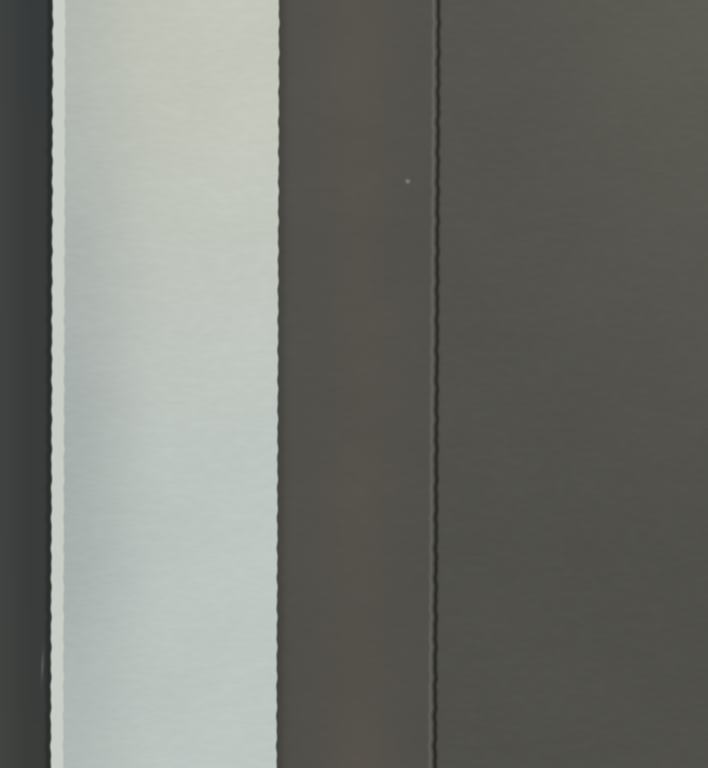
A WebGL 2 fragment shader for this texture:

```glsl
#version 300 es
precision highp float;
// Brushed metal in upright bands: a dark edge, a pale strip with a bright bevel,
// a warm dark band, a fine seam and a wide dark panel. Soft masks layer the bands;
// cellular noise and layered sines add the grain.
uniform vec2 u_resolution;
out vec4 fragColor;

#define BEVEL_X 0.0728
#define BEVEL_WIDTH 0.0175
#define STRIP_END 0.3917
#define SEAM_X 0.6165
#define EDGE_SOFT 0.0022
#define EDGE_WOBBLE 0.0006
#define GRAIN 0.010
#define MOTTLE 0.012
#define SPECK_SIZE 0.0042

const vec3 EDGE_DARK = vec3(0.225, 0.235, 0.230);
const vec3 BEVEL_LIGHT = vec3(0.800, 0.820, 0.790);
const vec3 STRIP_SHADE = vec3(0.655, 0.685, 0.675);
const vec3 STRIP_WARM = vec3(0.755, 0.768, 0.722);
const vec3 STRIP_COOL = vec3(0.735, 0.768, 0.752);
const vec3 BAND_GREY = vec3(0.316, 0.314, 0.296);
const vec3 BAND_BROWN = vec3(0.343, 0.324, 0.300);
const vec3 PANEL_DARK = vec3(0.316, 0.314, 0.294);
const vec3 PANEL_LIGHT = vec3(0.362, 0.358, 0.330);

float hash(vec2 p) {
  vec3 q = fract(vec3(p.xyx) * 0.1031);
  q += dot(q, q.yzx + 33.33);
  return fract((q.x + q.y) * q.z);
}

// Distance to the nearest scattered cell point.
float cellular(vec2 p) {
  vec2 cell = floor(p);
  float nearest = 2.0;
  for (int y = -1; y <= 1; y++) {
    for (int x = -1; x <= 1; x++) {
      vec2 c = cell + vec2(x, y);
      vec2 point = c + vec2(hash(c), hash(c + 71.7));
      nearest = min(nearest, length(p - point));
    }
  }
  return nearest;
}

// Slow uneven tone from layered, bent sines, roughly -1 to 1.
float layeredSines(vec2 p) {
  float sum = 0.0, amp = 0.5;
  for (int i = 0; i < 4; i++) {
    sum += amp * sin(p.x + 1.7 * sin(p.y * 0.8)) * sin(p.y + 1.3 * sin(p.x));
    p = mat2(1.5, 1.1, -1.1, 1.5) * p + 2.3;
    amp *= 0.6;
  }
  return sum;
}

float stepSoft(float edge, float x) {
  return smoothstep(edge - EDGE_SOFT, edge + EDGE_SOFT, x);
}

float ridge(float d, float width) {
  return exp(-d * d / (width * width));
}

void main() {
  vec2 uv = gl_FragCoord.xy / u_resolution;
  vec2 p = vec2(uv.x * u_resolution.x / u_resolution.y, uv.y);
  float wobble = EDGE_WOBBLE * (sin(uv.y * 170.0) + sin(uv.y * 317.0 + 2.0)) * 0.7;

  // Surface variation
  float mottle = layeredSines(p * vec2(9.0, 13.0));
  float fine = cellular(p * vec2(55.0, 150.0)) - 0.5;
  float grain = GRAIN * (fine + 0.4 * layeredSines(p * vec2(30.0, 140.0)));

  // The band edges lean slightly to the right towards the top.
  float bevelX = BEVEL_X + 0.0030 * (uv.y - 0.4) + wobble;
  float stripX = STRIP_END + 0.0036 * (uv.y - 0.3) + wobble;
  float seamX = SEAM_X + 0.0055 * (uv.y - 0.5) + wobble;

  // Dark left edge
  vec3 color = EDGE_DARK + 0.025 * (uv.y - 0.5) * vec3(-0.4, -0.2, 0.0);
  color += 0.025 * smoothstep(0.045, 0.0, uv.x);
  color -= 0.055 * ridge(uv.x - bevelX + 0.004, 0.004);
  float scratch = ridge(uv.x - 0.060 - 0.05 * (uv.y - 0.133), 0.002) * ridge(uv.y - 0.133, 0.018);
  color += 0.10 * scratch;

  // Pale strip with bevel
  float across = clamp((uv.x - bevelX) / (stripX - bevelX), 0.0, 1.0);
  vec3 strip = mix(STRIP_COOL, STRIP_WARM, smoothstep(0.25, 1.0, uv.y));
  float shade = (1.0 - smoothstep(0.03, 0.52, across)) * (0.45 + 0.55 * ridge(uv.y - 0.42, 0.32));
  strip = mix(strip, STRIP_SHADE, shade);
  strip += 0.014 * smoothstep(0.4, 0.95, across) + 0.008 * mottle + 1.4 * grain;
  float bevelMask = 1.0 - stepSoft(bevelX + BEVEL_WIDTH, uv.x);
  strip = mix(strip, BEVEL_LIGHT, bevelMask * 0.9);
  color = mix(color, strip, stepSoft(bevelX, uv.x));

  // Warm dark band beside the strip
  float brown = ridge(uv.x - 0.505, 0.065) * (0.75 + 0.25 * mottle);
  vec3 band = mix(BAND_GREY, BAND_BROWN, brown);
  band += 0.012 * uv.y - 0.004 + MOTTLE * 0.4 * mottle + 0.6 * grain;
  band -= 0.050 * ridge(uv.x - stripX, 0.010);
  color = mix(color, band, stepSoft(stripX, uv.x));

  // Wide right panel, lighter at the upper right
  float lift = smoothstep(0.15, 1.1, uv.y) * (0.45 + 0.55 * smoothstep(0.62, 1.0, uv.x));
  vec3 panel = mix(PANEL_DARK, PANEL_LIGHT, lift);
  panel += MOTTLE * 0.4 * mottle + grain;
  color = mix(color, panel, stepSoft(seamX, uv.x));

  // Seam: lit lip and dark groove
  color += 0.060 * ridge(uv.x - seamX + 0.0065, 0.0026);
  color -= 0.145 * ridge(uv.x - seamX - 0.0005, 0.0030);

  // Sparse pale specks on the dark metal
  vec2 cell = floor(p * 5.0);
  vec2 speck = (cell + 0.2 + 0.6 * vec2(hash(cell + 3.1), hash(cell + 9.4))) / 5.0;
  float present = step(0.82, hash(cell + 17.0)) * stepSoft(stripX + 0.02, uv.x);
  color += 0.10 * present * ridge(length(p - speck), SPECK_SIZE * 0.7);
  color += 0.18 * ridge(length(p - vec2(0.531, 0.764)), SPECK_SIZE * 0.7);

  fragColor = vec4(clamp(color, 0.0, 1.0), 1.0);
}
```
